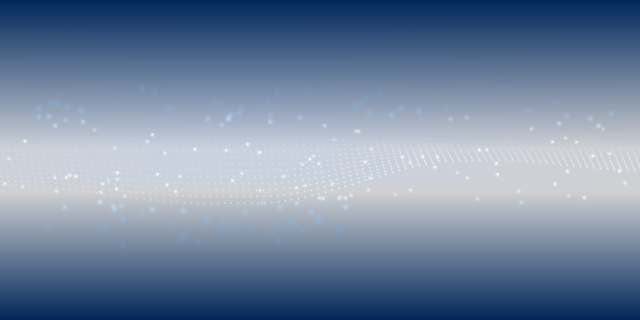
Write a WebGL 1 fragment shader that draws this background.

```glsl
precision highp float;
uniform vec2 u_resolution;

#define NAVY vec3(0.0, 0.15, 0.35)
#define SILVER vec3(0.81, 0.815, 0.83)
#define MIST vec3(0.79, 0.82, 0.875)
#define SKY vec3(0.45, 0.71, 0.95)
#define BAND_TOP 0.535
#define BAND_BOTTOM 0.40
#define MESH_ROWS 11.0
#define MESH_STEP 0.021
#define MESH_DOT 0.0027
#define SPARK_COUNT 56
#define SPARK_SIZE 0.0052

float hash(float n) {
  return fract(sin(n * 127.1) * 43758.5);
}

// Edges of the waving sheet
float lowerEdge(float x) {
  return 0.415 - 0.06 * smoothstep(0.0, 0.65, x)
       + 0.14 * smoothstep(0.8, 1.45, x)
       - 0.03 * smoothstep(1.55, 2.0, x);
}

float upperEdge(float x) {
  return 0.56 + 0.02 * sin(2.5 * x);
}

// Horizontal bright band between two dark ramps
vec3 background(vec2 p) {
  float ramp = min((1.0 - p.y) / (1.0 - BAND_TOP), p.y / BAND_BOTTOM);
  float cool = exp(-pow((p.x - 0.75) / 0.75, 2.0))
             * smoothstep(BAND_BOTTOM - 0.01, BAND_BOTTOM + 0.06, p.y);
  vec3 light = mix(SILVER, MIST, cool);
  return mix(NAVY, light, clamp(ramp, 0.0, 1.0));
}

// Fine rows of dots that narrow and widen with the sheet
float mesh(vec2 p) {
  float low = lowerEdge(p.x);
  float height = upperEdge(p.x) - low;
  float s = (p.y - low) / height;
  vec2 grid = vec2(p.x / MESH_STEP + 1.5 * s, s * MESH_ROWS);
  vec2 cell = vec2(MESH_STEP, height / MESH_ROWS);
  float d = length((fract(grid) - 0.5) * cell);
  float radius = min(MESH_DOT, 0.4 * cell.y);
  float inside = step(0.0, s) * step(s, 1.0);
  float fade = mix(1.0, 0.2, clamp(s, 0.0, 1.0));
  float focus = mix(0.4, 0.9, smoothstep(0.4, 1.2, p.x));
  return inside * fade * focus * exp(-d * d / (radius * radius));
}

// One light: white and crisp in the band, blue and blurred away from it
vec3 addSpark(vec3 color, vec2 p, vec2 center, float gain) {
  float blur = smoothstep(0.08, 0.21, abs(center.y - 0.49));
  float radius = SPARK_SIZE * mix(1.0, 2.1, blur);
  vec2 d = p - center;
  float glow = exp(-dot(d, d) / (radius * radius));
  float alpha = gain * mix(0.95, 0.3, blur);
  return mix(color, mix(vec3(1.0), SKY, blur), glow * alpha);
}

// Three drifts of lights: below the sheet, above it and across the band
vec3 addSparks(vec3 color, vec2 p) {
  for (int i = 0; i < SPARK_COUNT; i++) {
    float n = float(i) + 1.0;
    float spread = hash(n + 0.31) + hash(n + 0.57) - 1.0;
    float gain = mix(0.5, 1.0, hash(n + 0.83));

    float x = 0.1 + 1.3 * hash(n);
    float y = lowerEdge(x) - 0.045 + 0.11 * spread;
    color = addSpark(color, p, vec2(x, y), gain);

    x = 0.1 + 1.85 * hash(n + 60.2);
    y = 0.645 + 0.09 * spread - 0.03 * smoothstep(1.5, 1.9, x);
    color = addSpark(color, p, vec2(x, y), gain * 0.8);

    x = 2.0 * hash(n + 120.4);
    y = mix(0.36, 0.58, hash(n + 180.6));
    color = addSpark(color, p, vec2(x, y), gain);
  }
  return color;
}

void main() {
  // Height is one unit, with the middle of the canvas at x = 1
  vec2 p = (gl_FragCoord.xy - vec2(0.5 * u_resolution.x, 0.0)) / u_resolution.y;
  p.x += 1.0;

  vec3 color = background(p);
  color = mix(color, vec3(0.94, 0.98, 1.0), mesh(p));
  color = addSparks(color, p);
  gl_FragColor = vec4(color, 1.0);
}
```
